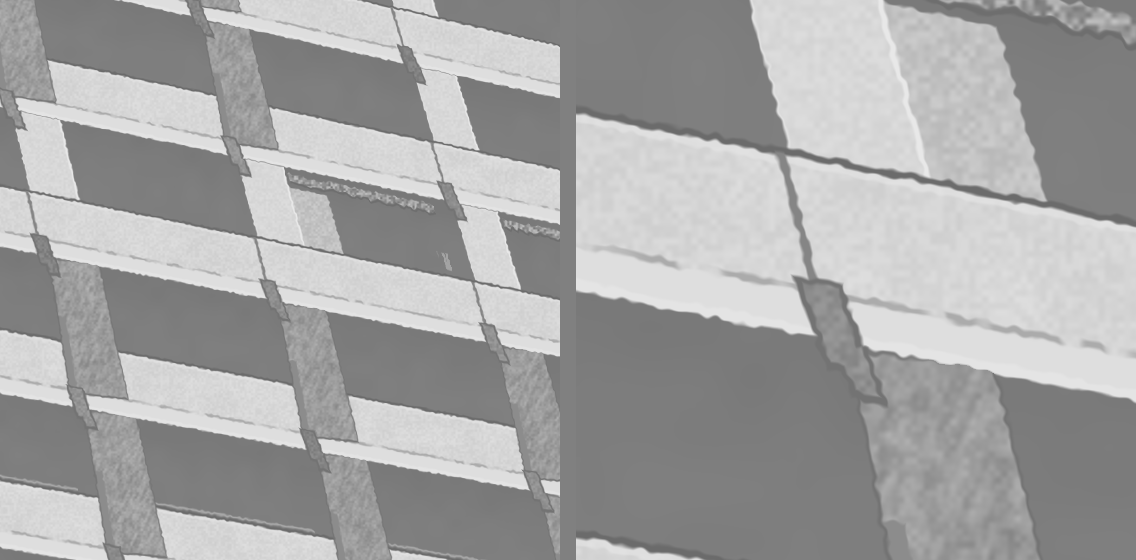
Left: the whole. Right: its middle third, enlarged.
Reproduce this pattern procedurally as a WebGL 2 fragment shader.

```glsl
#version 300 es
precision highp float;
// Tilted concrete facade: pale balcony bands, dark openings, rough and smooth panels, small posts.
uniform vec2 u_resolution;
out vec4 fragColor;

float hash(vec2 p) {
    vec3 q = fract(vec3(p.xyx) * 0.1031);
    q += dot(q, q.yzx + 33.33);
    return fract((q.x + q.y) * q.z);
}

float noise(vec2 p) {
    vec2 i = floor(p), f = fract(p);
    f = f * f * (3.0 - 2.0 * f);
    return mix(mix(hash(i), hash(i + vec2(1, 0)), f.x),
               mix(hash(i + vec2(0, 1)), hash(i + vec2(1, 1)), f.x), f.y);
}

// Soft coverage of a rectangle given in bay units
float box(vec2 p, vec2 low, vec2 high) {
    vec2 d = max(low - p, p - high) * vec2(0.41, 0.255);
    float soft = 0.0009 + 0.6 / min(u_resolution.x, u_resolution.y);
    return smoothstep(soft, -soft, max(d.x, d.y));
}

void main() {
    vec2 p = gl_FragCoord.xy / u_resolution;
    p.y = 1.0 - p.y;
    float grain = noise(p * 260.0 + 40.0) - 0.5;
    float cloud = noise(p * 32.0 + 90.0) - 0.5;

    // Perspective: canvas to facade units, one bay across and one floor down
    mat3 facade = mat3(0.4107, 0.0902, 0.021, 0.06, 0.2517, -0.0208, 0.4904, 0.5372, 1.0);
    vec2 rough = vec2(noise(p * 180.0 + 10.0), noise(p * 180.0 + 70.0)) - 0.5;
    vec3 h = inverse(facade) * vec3(p + rough * 0.003, 1.0);
    vec2 uv = h.xy / h.z;
    vec2 bay = vec2(floor(uv.x + 0.1), floor(uv.y));
    vec2 q = uv - bay;
    vec2 r = vec2(q.x, uv.y - round(uv.y));
    bool smoothPanel = bay.y == -1.0 || (bay.x > 0.0 && bay.y < 0.0);

    // Dark opening
    float tone = 0.475 + 0.02 * smoothstep(0.0, 0.4, q.y) + 0.012 * cloud;

    // Torn lining and an extra board on one floor
    if (bay.y == -1.0 && bay.x >= 0.0) {
        float tear = 0.025 * (noise(uv * vec2(60, 9)) - 0.5);
        float lining = box(q + vec2(0, tear), vec2(0.23, 0.05), vec2(0.93, 0.105));
        tone = mix(tone, 0.61 + 0.3 * grain, lining);
        tone = mix(tone, 0.43, box(q + vec2(0, tear), vec2(0.23, 0.11), vec2(0.93, 0.125)));
        if (bay.x == 0.0) {
            tone = mix(tone, 0.76 + 0.08 * grain, box(q, vec2(0.2, 0.15), vec2(0.39, 0.7)));
            float flake = box(q + vec2(tear * 2.0 - 0.1 * q.y, 0), vec2(0.83, 0.4), vec2(0.86, 0.52));
            tone = mix(tone, 0.64, flake);
        }
    }

    // Smooth pale panel behind the band
    if (smoothPanel) {
        tone = mix(tone, 0.91, box(q, vec2(0.0, 0.005), vec2(0.215, 0.7)));
        tone = mix(tone, 0.845 + 0.04 * grain, box(q, vec2(0.003, 0.01), vec2(0.205, 0.7)));
    }

    // Balcony band with a dark upper rim, a broken seam and a bright lower lip
    tone = mix(tone, 0.42, box(r, vec2(-1, -0.442), vec2(1, -0.42)));
    float band = 0.84 + 0.045 * grain + 0.025 * cloud;
    band = mix(band, 0.9, 0.6 * box(r, vec2(-1, -0.425), vec2(1, -0.405)));
    band = mix(band, 0.87, box(r, vec2(-1, -0.1), vec2(1, 0.0)));
    float seam = box(r, vec2(-1, -0.12), vec2(1, -0.104));
    band = mix(band, 0.67, seam * smoothstep(0.2, 0.6, noise(uv * vec2(30, 3))));
    band = mix(band, 0.91, 0.6 * box(r, vec2(-1, -0.025), vec2(1, 0.0)));
    tone = mix(tone, band, box(r, vec2(-1, -0.425), vec2(1, 0.0)));

    // Handrail over the lowest band
    if (round(uv.y) == 2.0) {
        tone = mix(tone, 0.66, box(r, vec2(0.2, -0.465), vec2(0.9, -0.452)));
    }

    if (smoothPanel) {
        // Joint between band slabs
        tone = mix(tone, 0.52, box(r, vec2(-0.021, -0.43), vec2(-0.008, -0.12)));
    } else {
        // Rough panel hanging in front of the next band
        vec2 s = vec2(q.x + 0.05 * q.y, q.y + 0.13 * q.x);
        float right = 0.23 + 0.03 * q.y;
        float streak = noise(mat2(0.9, -0.4, 0.4, 0.9) * p * vec2(190, 80)) - 0.5;
        tone = mix(tone, 0.45, box(s, vec2(0.008, 0.02), vec2(right + 0.005, 0.913)));
        float panel = 0.615 + 0.1 * streak + 0.07 * grain + 0.03 * cloud;
        panel = mix(panel, 0.55, box(s, vec2(0.0, 0.4), vec2(0.045, 1.0)));
        tone = mix(tone, panel, box(s, vec2(0.014, 0.02), vec2(right, 0.9)));
    }

    // Stepped post at each crossing
    vec2 k = vec2(r.x - 0.06 * r.y, r.y);
    float outline = max(box(k, vec2(-0.037, -0.14), vec2(0.036, 0.07)),
                        box(k, vec2(-0.013, 0.0), vec2(0.042, 0.13)));
    float core = max(box(k, vec2(-0.026, -0.128), vec2(0.026, 0.05)),
                     box(k, vec2(-0.003, 0.0), vec2(0.033, 0.11)));
    float postTone = 0.55 + 0.1 * (hash(bay.xx + round(uv.y) * 7.0 + 50.0) - 0.5);
    tone = mix(tone, 0.45, outline);
    tone = mix(tone, postTone + 0.09 * grain, core);

    fragColor = vec4(vec3(tone), 1.0);
}
```
